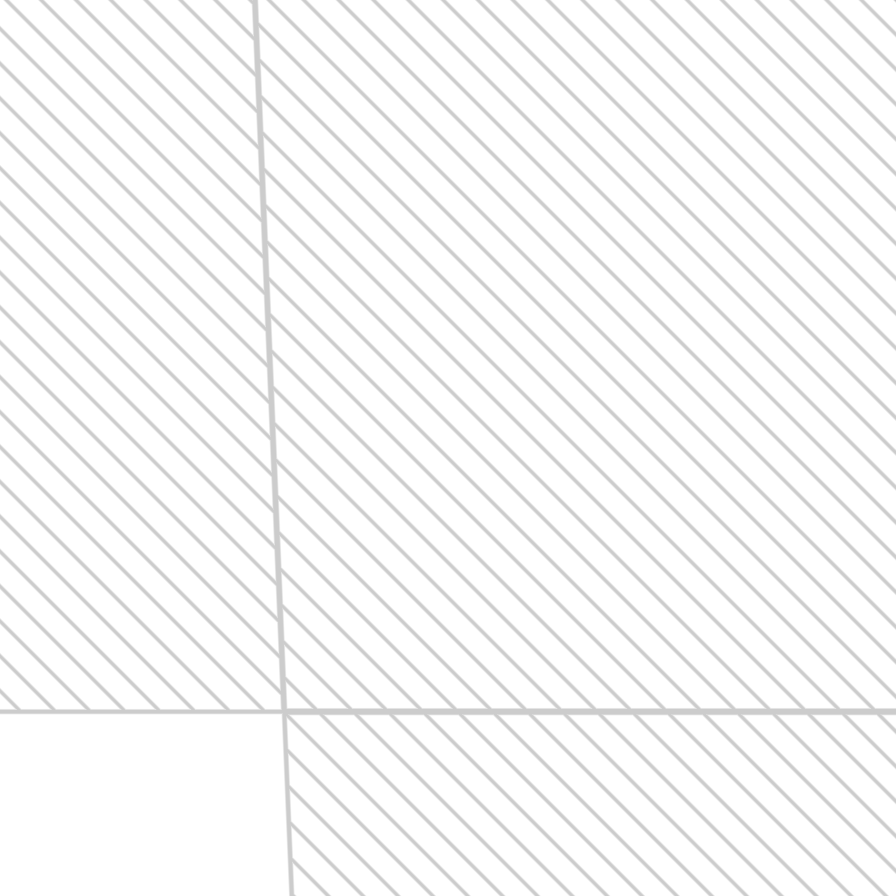
Give the GLSL for this pattern, as a Shadertoy shader.

```glsl
// Thin grey diagonal hatching on white, split by a leaning upright rule and a
// level rule. The hatch shifts half a step across the upright, and the lower
// left cell stays blank. Each stroke is a distance turned into soft coverage.

// Soft coverage of a stroke from the distance to its centre line
float stroke(float dist, float halfWidth) {
    float soft = max(0.0013, 0.75 / iResolution.y);
    return 1.0 - smoothstep(halfWidth - soft, halfWidth + soft, abs(dist));
}

// Distance to the nearest falling 45 degree line of a repeated set
float hatchDistance(vec2 p, float offset) {
    float period = 0.0389;
    float across = (p.x + p.y - 1.0 - offset) / period;
    return (fract(across + 0.5) - 0.5) * period * 0.7071;
}

void mainImage(out vec4 fragColor, in vec2 fragCoord) {
    vec2 p = fragCoord / iResolution.xy;

    // Signed distances to the two rules
    float upright = p.x - (0.2845 + 0.0412 * (1.0 - p.y));
    float level = p.y - 0.2057;
    bool rightSide = upright > 0.0;
    bool upperSide = level > 0.0;

    // Hatching in every cell but the lower left
    float hatch = stroke(hatchDistance(p, rightSide ? -0.0111 : -0.0319), 0.0020);
    if (!rightSide && !upperSide) hatch = 0.0;

    // Rules are heavier where two hatched cells meet
    float rules = max(stroke(upright, upperSide ? 0.0033 : 0.0026),
                      stroke(level, rightSide ? 0.0036 : 0.0025));

    vec3 paper = vec3(1.0);
    vec3 ink = vec3(0.80);
    fragColor = vec4(mix(paper, ink, max(hatch, rules)), 1.0);
}
```
